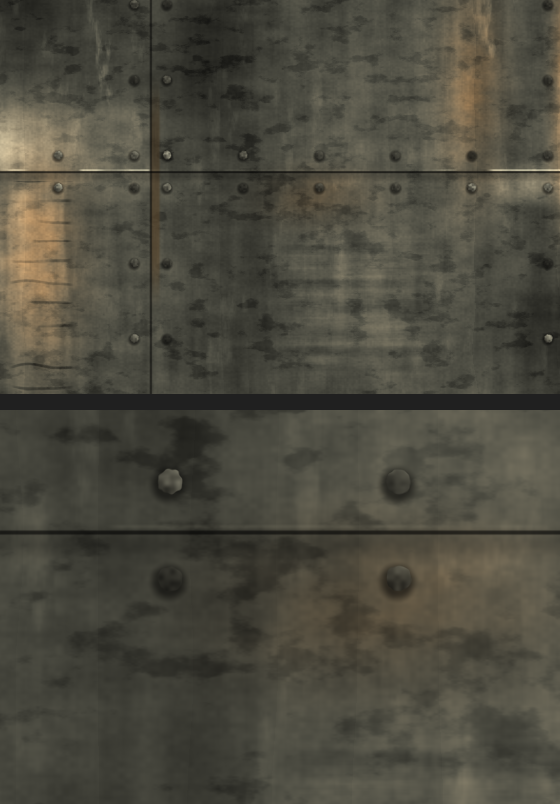
Top: the whole. Bottom: its middle third, enlarged.
Write a Shadertoy shader that draws this texture.

```glsl
// Weathered dark steel plates joined by thin seams, with rows of worn rivets.

float hash(vec2 p) {
    vec3 q = fract(vec3(p.xyx) * 0.1031);
    q += dot(q, q.yzx + 33.33);
    return fract((q.x + q.y) * q.z);
}

float noise(vec2 p) {
    vec2 i = floor(p), f = fract(p);
    f = f * f * (3.0 - 2.0 * f);
    return mix(mix(hash(i), hash(i + vec2(1, 0)), f.x),
               mix(hash(i + vec2(0, 1)), hash(i + vec2(1, 1)), f.x), f.y);
}

float fbm(vec2 p) {
    float sum = 0.0, amp = 0.5;
    for (int i = 0; i < 5; i++) {
        sum += amp * noise(p);
        p = p * 2.03 + 17.3;
        amp *= 0.5;
    }
    return sum;
}

// Soft elliptical patch
float patchAt(vec2 p, vec2 center, vec2 size) {
    vec2 d = (p - center) / size;
    return exp(-dot(d, d));
}

// Soft-edged band between a and b
float band(float x, float a, float b, float soft) {
    return smoothstep(a - soft, a + soft, x) - smoothstep(b - soft, b + soft, x);
}

// Broad light and dark areas of the metal
float sheen(vec2 p) {
    vec2 w = p + 0.05 * (vec2(fbm(p * 5.0), fbm(p * 5.0 + 40.0)) - 0.5);
    float s = 0.265;
    s += 0.26 * patchAt(w, vec2(0.02, 0.64), vec2(0.13, 0.10)) * smoothstep(0.56, 0.57, p.y);
    s += 0.10 * patchAt(w, vec2(0.25, 0.62), vec2(0.18, 0.10));
    s += 0.15 * patchAt(w, vec2(0.06, 0.36), vec2(0.16, 0.26));
    s += 0.10 * band(w.x, 0.03, 0.172, 0.008) * smoothstep(0.57, 0.50, p.y) * smoothstep(-0.2, 0.4, p.y);
    s += 0.12 * patchAt(w, vec2(1.16, 0.76), vec2(0.13, 0.24));
    s += 0.28 * patchAt(w, vec2(1.44, 0.75), vec2(0.045, 0.32));
    s += 0.24 * patchAt(w, vec2(1.35, 0.53), vec2(0.09, 0.04));
    s += 0.06 * patchAt(w, vec2(0.90, 0.40), vec2(0.35, 0.35));
    s -= 0.13 * patchAt(w, vec2(0.52, 0.86), vec2(0.12, 0.28));
    s -= 0.12 * patchAt(w, vec2(0.0, 1.0), vec2(0.22, 0.20));
    s -= 0.08 * patchAt(w, vec2(0.63, 0.25), vec2(0.10, 0.40));
    s -= 0.11 * patchAt(w, vec2(1.40, 0.15), vec2(0.10, 0.16));
    return s;
}

void mainImage(out vec4 fragColor, in vec2 fragCoord) {
    float px = 1.0 / iResolution.y;
    vec2 p = fragCoord * px;
    vec2 seam = p - vec2(0.383, 0.565);
    float panelX = mod(seam.x, 1.05);

    // Brushed streaks, rolled columns and blotches
    float light = sheen(p);
    float streaks = fbm(vec2(p.x * 30.0, p.y * 3.0));
    float columns = hash(vec2(floor(p.x * 14.0 + 0.25 * noise(p * 9.0)), 3.0));
    float blotches = fbm(p * vec2(16.0, 24.0) + 9.0);
    float grain = noise(p * vec2(170.0, 210.0));
    light *= 0.45 + 0.5 * streaks + 0.12 * columns + 0.45 * blotches + 0.1 * grain;

    // Horizontal rolling marks on the lower plate and cracks at the left
    float rolled = fbm(vec2(p.x * 3.5, p.y * 46.0));
    float rolledArea = band(p.x, 0.72, 1.09, 0.03) * band(p.y, 0.06, 0.40, 0.05);
    light += (rolled - 0.5) * (0.05 + 0.16 * rolledArea);
    float crackY = abs(fract(p.y * 19.0 + 0.3 * noise(p * 14.0)) - 0.5) / 19.0;
    float cracks = smoothstep(0.003 + px, 0.001, crackY) * smoothstep(0.4, 0.65, noise(p * vec2(18.0, 25.0)));
    light -= 0.12 * cracks * band(p.x, 0.03, 0.18, 0.01) * step(p.y, 0.54);

    // Pale drips and dark stains
    float drips = smoothstep(0.60, 0.82, fbm(vec2(p.x * 26.0, p.y * 9.0) + 60.0));
    light += 0.14 * drips * (patchAt(p, vec2(0.25, 0.85), vec2(0.05, 0.25))
           + patchAt(p, vec2(1.27, 0.85), vec2(0.06, 0.25)) + 0.4);
    float stains = smoothstep(0.54, 0.72, fbm(p * vec2(22.0, 40.0) + 80.0));
    light -= 0.07 * stains;

    // Steel tint, warming in the bright and rusty areas
    light = max(light + 0.015, 0.085);
    vec3 color = light * mix(vec3(1.0, 1.0, 0.87), vec3(1.06, 1.0, 0.83), smoothstep(0.25, 0.55, light));
    float rust = patchAt(p, vec2(0.10, 0.35), vec2(0.10, 0.25)) + patchAt(p, vec2(1.20, 0.78), vec2(0.07, 0.22))
               + 0.7 * patchAt(p, vec2(0.80, 0.50), vec2(0.12, 0.06)) + patchAt(p, vec2(1.43, 0.8), vec2(0.03, 0.3));
    color *= mix(vec3(1.0), vec3(1.16, 0.98, 0.82), clamp(rust * (0.4 + blotches), 0.0, 1.0));

    // Vertical seam with a rusty strip beside it
    float strip = band(seam.x, 0.0, 0.022, 0.004) * band(p.y, 0.28, 0.74, 0.08);
    color = mix(color, vec3(0.30, 0.23, 0.14) * (0.5 + streaks), 0.6 * strip);
    float edgeX = min(panelX, 1.05 - panelX);
    color *= 1.0 - 0.5 * smoothstep(0.0025 + px, 0.0005, edgeX);

    // Horizontal seam with a worn, shining lip
    float lip = smoothstep(0.002 + px, 0.0, abs(seam.y - 0.003));
    float worn = 0.9 * smoothstep(0.383, 0.375, p.x) + smoothstep(1.08, 1.2, p.x) + 0.12;
    color += vec3(0.34, 0.33, 0.28) * lip * worn * smoothstep(0.2, 0.6, noise(vec2(p.x * 22.0, 5.0)));
    color *= 1.0 - 0.6 * smoothstep(0.002 + px, 0.0005, abs(seam.y + 0.002));
    color *= 1.0 - 0.18 * smoothstep(0.02, 0.0, abs(seam.y + 0.012));

    // Rivets along both sides of every seam
    vec2 pitch = vec2(0.1935, 0.1915);
    vec2 along = vec2(panelX, abs(seam.y)) - 0.041;
    vec2 id = clamp(floor(along / pitch + 0.5), vec2(0), vec2(5));
    if (id.y > 0.5) id.x = along.x < 0.484 ? 0.0 : 5.0;
    vec2 r = along - id * pitch;
    r.y *= sign(seam.y);
    float wear = hash(id + vec2(floor(seam.x / 1.05) * 7.0, sign(seam.y) * 13.0) + 31.0);
    float dist = length(r) + 0.002 * (noise(p * 260.0) - 0.5);
    color *= 1.0 - 0.5 * smoothstep(0.019, 0.009, length(r + vec2(0.001, 0.003)));
    float head = smoothstep(0.0105 + px, 0.0105 - px, dist);
    float shade = 0.5 + 28.0 * dot(r, vec2(0.5, 0.8)) + 0.5 * (noise(p * 200.0) - 0.5);
    vec3 headColor = vec3(0.54, 0.53, 0.46) * (0.35 + 0.75 * wear) * clamp(shade + 0.25, 0.25, 1.3);
    color = mix(color, headColor, head * (0.5 + 0.5 * wear));

    fragColor = vec4(clamp(color, 0.0, 1.0), 1.0);
}
```
